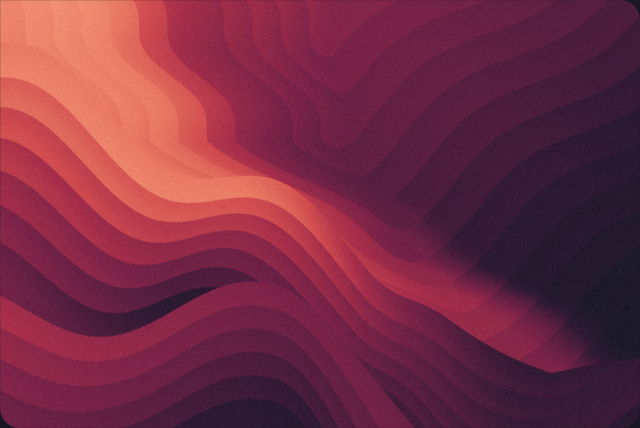
Give the GLSL for this background, as a Shadertoy shader.

```glsl
const float TAU = 6.2831853;
const float CANVAS_HEIGHT = 5.12; // height of the canvas in drawing units

// Heat ramp from night blue through plum and red to peach
vec3 heatColor(float heat) {
    vec3 ramp[8] = vec3[8](
        vec3(0.11, 0.10, 0.16), vec3(0.18, 0.10, 0.20),
        vec3(0.35, 0.12, 0.25), vec3(0.49, 0.14, 0.28),
        vec3(0.65, 0.18, 0.29), vec3(0.82, 0.30, 0.31),
        vec3(0.91, 0.48, 0.39), vec3(0.95, 0.57, 0.46));
    vec3 color = ramp[0];
    for (int i = 1; i < 8; i++)
        color = mix(color, ramp[i], clamp(heat - float(i - 1), 0.0, 1.0));
    return color;
}

float smoothMax(float a, float b, float k) {
    float h = max(k - abs(a - b), 0.0) / k;
    return max(a, b) + 0.25 * h * h * k;
}

// Staircase with softened steps
float terrace(float v, float blur) {
    return floor(v) + smoothstep(1.0 - blur, 1.0, fract(v));
}

// Shadow that fades away from the upper edge of a sheet
float edgeShade(float depth, float reach, float strength) {
    return strength * (smoothstep(0.0, reach, depth) - 0.6);
}

float coverage(float depth, float blur) {
    return smoothstep(-blur, blur, depth);
}

// Band index of the steep folds on the left of the valley
float leftFold(vec2 p) {
    float spine = 1.45 + 0.65 * p.y + 0.13 * cos(TAU * p.y / 1.25)
                + max(p.y - 1.7, 0.0);
    return 6.0 - (p.x - spine) / 0.34;
}

// Band index of the waves rising to the right of the valley
float rightFold(vec2 p) {
    float slope = p.y + 0.7 * (p.x - 5.0);
    float crest = 4.6 + 0.6 * slope;
    return (slope + 0.18 * cos(TAU * (p.x - crest) / 2.6)) / 0.5;
}

float valleyHeat(vec2 p) {
    float left = leftFold(p);
    float bands = smoothMax(left, rightFold(p), 0.8);
    float blur = clamp(fwidth(bands) * 1.5, 0.001, 0.5);
    float level = terrace(bands, blur);
    float glow = 3.0 * smoothstep(3.5, 8.0, min(level + 0.5, left + 1.0));
    float dusk = 3.3 - 0.45 * max(p.x - 4.0, -1.0) - 0.5 * p.y;
    float shade = 0.4 * (bands - level - 0.5);
    return dusk + glow + shade - 0.3 * smoothstep(9.0, 11.0, left);
}

// Upper edge of the k-th sheet sweeping down from the left
float slopeEdge(float x, float k) {
    float fade = 1.0 - smoothstep(4.2, 5.4, x);
    float wave = 0.3 * fade * cos(TAU * (x - 2.0 + 0.13 * k) / 2.9);
    float bulge = (0.3 + 0.25 * k) * exp(-pow((x - 5.9) / 1.2, 2.0));
    return 0.62 + 0.41 * k + (0.55 - 0.055 * k) * min(x, 6.6)
         + wave + bulge + 0.08 * min(k, 1.0);
}

float slopeHeat(float x, float k) {
    float fall = max(4.9 - 0.9 * k, 0.0) * smoothstep(2.5, 6.4, x);
    return 6.2 - 0.6 * k - 0.13 * k * min(x, 2.0) - fall;
}

// Upper edge of the k-th sheet of the lower hill
float hillEdge(float x, float k) {
    float drop = max(x - 3.3, 0.0);
    return 3.7 + 0.28 * k + 0.33 * cos(TAU * (x - 1.2) / 3.6)
         + 0.1 * k * (1.0 - smoothstep(0.0, 1.5, x))
         + 0.4 * (1.0 + 0.4 * k) * drop * drop;
}

float hillHeat(float x, float k) {
    return 4.0 - 0.45 * k - 0.3 * x;
}

float grain(vec2 cell) {
    return fract(sin(dot(cell, vec2(12.99, 78.23))) * 43758.5) - 0.5;
}

// Signed distance to a box with a square top left corner
float cardDistance(vec2 p, vec2 size) {
    vec2 q = p - 0.5 * size;
    float radius = q.x < 0.0 && q.y < 0.0 ? 0.0 : 0.24;
    vec2 d = abs(q) - 0.5 * size + radius;
    return length(max(d, 0.0)) + min(max(d.x, d.y), 0.0) - radius;
}

void mainImage(out vec4 fragColor, in vec2 fragCoord) {
    float pixel = CANVAS_HEIGHT / iResolution.y;
    vec2 size = iResolution.xy * pixel;
    vec2 p = vec2(fragCoord.x * pixel, size.y - fragCoord.y * pixel);

    // Valley behind, then the overlapping slope and hill sheets
    vec3 color = heatColor(valleyHeat(p));
    for (int i = 0; i < 7; i++) {
        float k = float(i);
        float depth = p.y - slopeEdge(p.x, k);
        float heat = slopeHeat(p.x, k) + edgeShade(depth, 0.4, 0.35);
        color = mix(color, heatColor(heat), coverage(depth, pixel));
    }
    for (int i = 0; i < 6; i++) {
        float k = float(i);
        float depth = p.y - hillEdge(p.x, k);
        float heat = hillHeat(p.x, k) + edgeShade(depth, 0.3, 0.15);
        color = mix(color, heatColor(heat), coverage(depth, pixel));
    }

    // Paper grain and rounded card corners
    color += 0.025 * grain(floor(p * 70.0));
    float outside = coverage(cardDistance(p, size), pixel);
    color = mix(color, vec3(0.10, 0.09, 0.14), outside);
    fragColor = vec4(color, 1.0);
}
```
